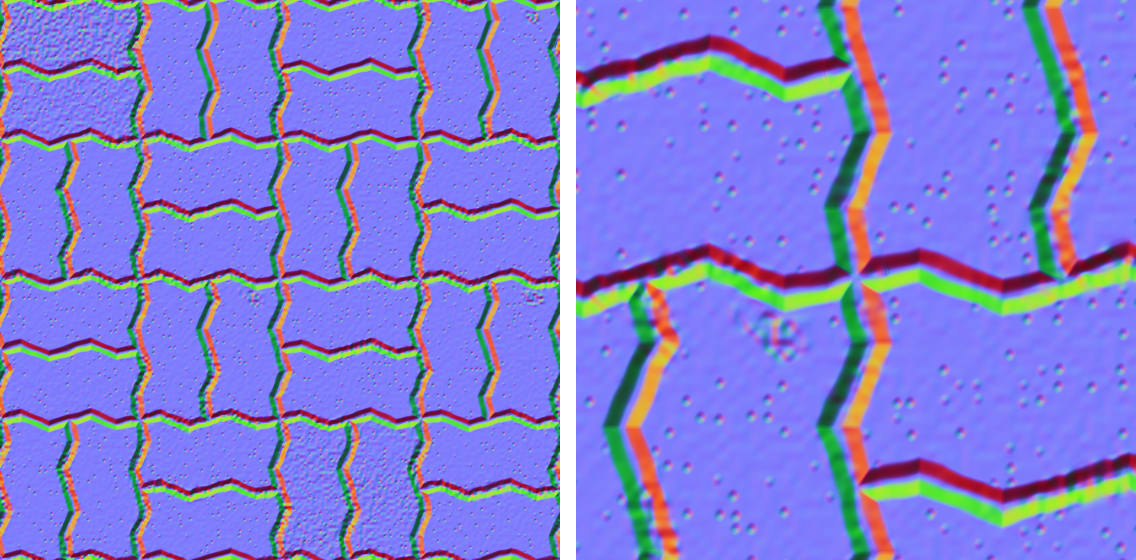
Left: the whole. Right: its middle third, enlarged.
Reproduce this texture map procedurally as a Shadertoy shader.

```glsl
float hash(vec2 p) {
    vec3 q = fract(p.xyx * 0.1031);
    q += dot(q, q.yzx + 33.33);
    return fract((q.x + q.y) * q.z);
}

// Value noise that wraps after four paving cells
float noise(vec2 p, float perCell) {
    p *= perCell;
    float period = 4.0 * perCell;
    vec2 i = floor(p), f = fract(p);
    f = f * f * (3.0 - 2.0 * f);
    vec2 lo = mod(i, period), hi = mod(i + 1.0, period);
    return mix(mix(hash(lo), hash(vec2(hi.x, lo.y)), f.x),
               mix(hash(vec2(lo.x, hi.y)), hash(hi), f.x), f.y);
}

// Sideways offset of a joint along one cell edge
float zigzag(float s) {
    const vec2 knots[6] = vec2[6](vec2(0.0, 0.0), vec2(0.15, 0.036), vec2(0.35, -0.045),
                                  vec2(0.65, 0.045), vec2(0.83, -0.03), vec2(1.0, 0.0));
    float offset = 0.0;
    for (int i = 0; i < 5; i++) {
        vec2 a = knots[i], b = knots[i + 1];
        if (s >= a.x) offset = mix(a.y, b.y, (s - a.x) / (b.x - a.x));
    }
    return offset;
}

// Sparse round pits and bumps, one candidate per grid square
float pits(vec2 p) {
    vec2 q = p * 26.0, id = mod(floor(q), 104.0);
    vec2 centre = 0.35 + 0.3 * vec2(hash(id + 7.0), hash(id + 151.0));
    float chance = hash(id + 293.0);
    float dot2 = smoothstep(0.35, 0.05, length(fract(q) - centre));
    return dot2 * (step(chance, 0.13) - 0.6 * step(0.94, chance));
}

float height(vec2 p) {
    // Bend the grid so that all joints become straight
    vec2 wobble = vec2(noise(p, 14.0), noise(p + 1.37, 14.0)) - 0.5;
    vec2 g = p - vec2(zigzag(fract(-p.y)), zigzag(fract(p.x))) + 0.014 * wobble;
    vec2 cell = mod(floor(g), 4.0), f = fract(g);

    // Each cell holds two bricks, their direction alternating
    bool stacked = mod(cell.x + cell.y, 2.0) > 0.5;
    vec2 toEdge = abs(g - round(g));
    float split = stacked ? abs(f.y - 0.5) : abs(f.x - 0.49);
    float upright = min(toEdge.x, stacked ? 1.0 : split) * 0.88;
    float joint = min(min(upright, toEdge.y), split);

    // Wear: two coarse cells, crumbled corners and debris in the joints
    float rough = 0.07 + 0.08 * noise(p, 2.0);
    if (cell == vec2(0.0, 3.0)) rough = f.y > 0.5 ? 0.85 : 0.5;
    if (cell == vec2(2.0, 0.0)) rough = 0.2 + 0.55 * noise(p, 5.0);
    if (mod(cell, 2.0) == vec2(1.0))
        rough += 1.3 * smoothstep(1.0, 0.5, length((f - vec2(0.78, 0.89)) / vec2(0.11, 0.07)))
                     * smoothstep(0.25, 0.6, noise(p, 16.0));
    float debris = smoothstep(0.4, 0.75, noise(p, 3.0));
    if (toEdge.x < 0.08) debris = 0.4 + 0.6 * debris;
    rough += 1.5 * debris * smoothstep(0.06, 0.02, joint);

    float groove = 0.058 * smoothstep(0.004, 0.044, joint);
    float grain = 0.016 * rough * (noise(p, 44.0) - 0.5);
    return groove + grain - 0.006 * pits(p) * smoothstep(0.03, 0.06, joint);
}

void mainImage(out vec4 fragColor, in vec2 fragCoord) {
    vec2 p = 4.0 * fragCoord / iResolution.xy;

    // Surface normal from central differences
    vec2 e = vec2(0.006, 0.0);
    vec2 slope = vec2(height(p + e) - height(p - e),
                      height(p + e.yx) - height(p - e.yx)) / (2.0 * e.x);
    vec3 n = normalize(vec3(-slope, 1.0));

    // Red is flipped, blue falls off quickly on steep walls
    fragColor = vec4(0.5 - 0.5 * n.x, 0.49 + 0.5 * n.y, 0.99 * n.z * n.z, 1.0);
}
```
